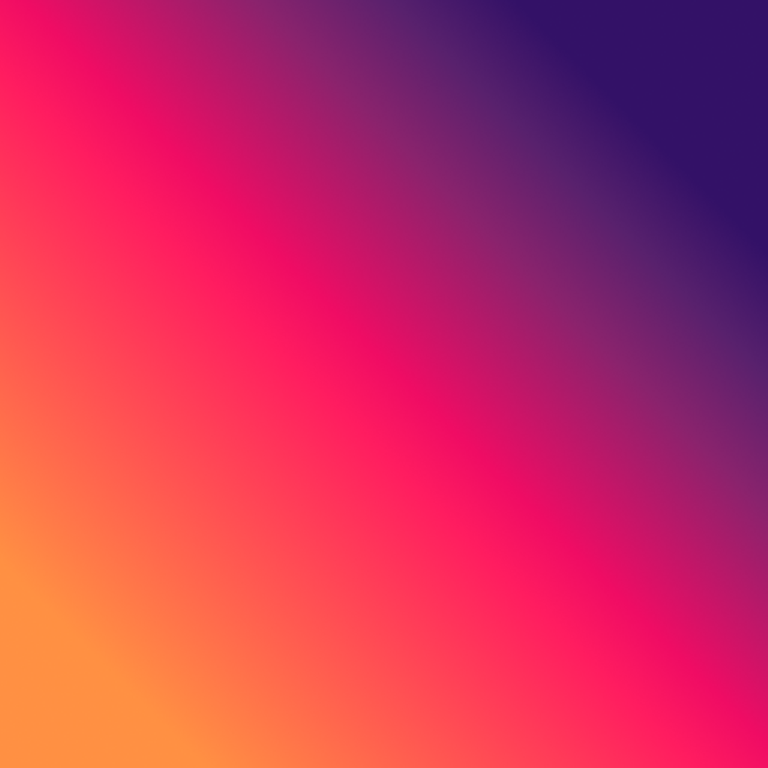
Write a WebGL 2 fragment shader that draws this background.

```glsl
#version 300 es
precision highp float;
// Smooth diagonal sunset gradient: orange lower left, hot pink centre, indigo upper right.

uniform vec2 u_resolution;
out vec4 fragColor;

float hash(vec2 p) {
    return fract(sin(dot(p, vec2(12.9898, 78.233))) * 43758.5453);
}

// Progress from one colour stop to the next
float ramp(float start, float end, float t) {
    return clamp((t - start) / (end - start), 0.0, 1.0);
}

vec3 sunset(float t) {
    vec3 orange = vec3(1.0, 0.565, 0.262);
    vec3 hotPink = vec3(1.0, 0.11, 0.376);
    vec3 crimson = vec3(0.94, 0.047, 0.392);
    vec3 plum = vec3(0.54, 0.137, 0.427);
    vec3 violet = vec3(0.345, 0.129, 0.427);
    vec3 indigo = vec3(0.2, 0.067, 0.404);

    vec3 color = mix(orange, hotPink, ramp(0.135, 0.455, t));
    color = mix(color, crimson, ramp(0.455, 0.515, t));
    color = mix(color, plum, ramp(0.515, 0.667, t));
    color = mix(color, violet, ramp(0.667, 0.755, t));
    return mix(color, indigo, ramp(0.755, 0.835, t));
}

void main() {
    vec2 uv = gl_FragCoord.xy / u_resolution;

    // Position along the rising diagonal
    float diagonal = 0.5 * (uv.x + uv.y);
    vec3 color = sunset(diagonal);

    // Faint dither against banding
    color += (hash(floor(uv * 512.0)) - 0.5) / 255.0;
    fragColor = vec4(color, 1.0);
}
```
